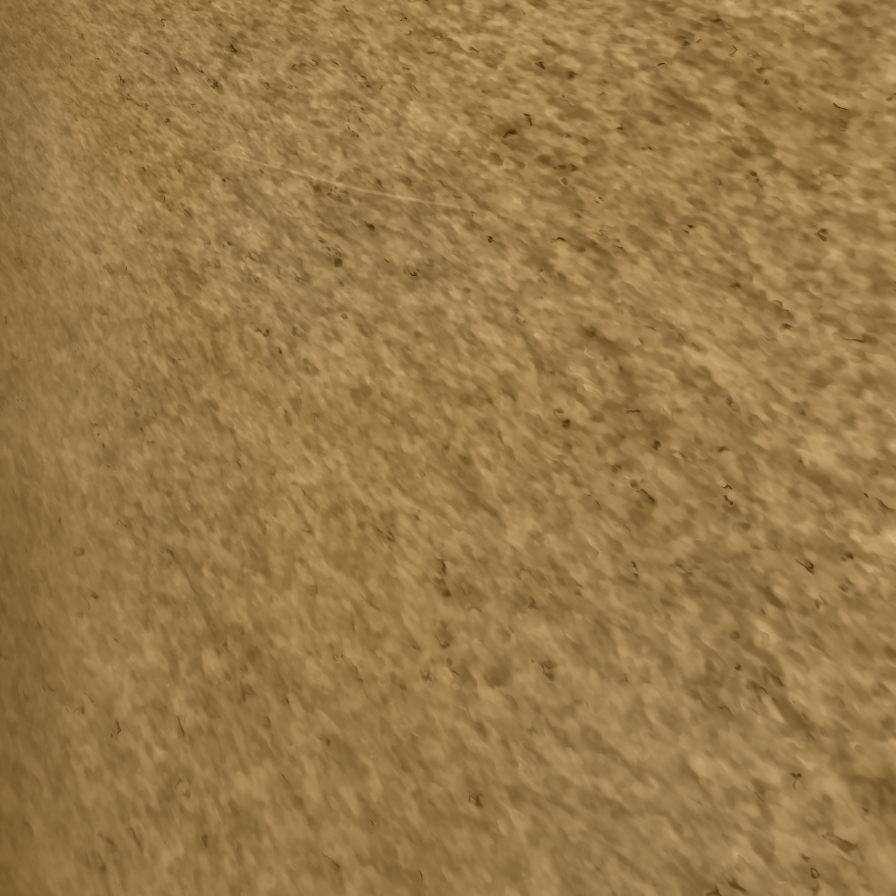
Give the GLSL for this texture, as a three.js fragment shader.

```glsl
#define DARK vec3(0.490, 0.370, 0.188)
#define LIGHT vec3(0.690, 0.560, 0.358)
#define FAN_CENTRE vec2(-0.35, 1.35)
#define BASE_TONE 0.60
#define BROAD_AMOUNT 0.22
#define STREAK_AMOUNT 0.52
#define GRAIN_AMOUNT 0.80
#define FINE_AMOUNT 0.50
#define PIT_DEPTH 0.85
#define CRACK_DEPTH 0.32
#define FLECK_GAIN 0.40

varying vec2 vUv;

vec3 hash3(vec2 p) {
  vec3 q = vec3(dot(p, vec2(127.1, 311.7)),
                dot(p, vec2(269.5, 183.3)),
                dot(p, vec2(419.2, 371.9)));
  return fract(sin(q) * 43758.545);
}

// Soft cellular noise, centred on zero
float cellNoise(vec2 p) {
  vec2 cell = floor(p);
  vec2 local = p - cell;
  float total = 0.0;
  float weights = 0.0;
  for (int j = -1; j <= 1; j++) {
    for (int i = -1; i <= 1; i++) {
      vec2 offset = vec2(float(i), float(j));
      vec3 rnd = hash3(cell + offset);
      vec2 d = offset + rnd.xy - local;
      float w = exp(-5.0 * dot(d, d));
      total += w * rnd.z;
      weights += w;
    }
  }
  return total / weights - 0.5;
}

// Scattered soft spots; share is the fraction of cells that hold one
float specks(vec2 p, float share) {
  vec2 cell = floor(p);
  vec2 local = p - cell;
  float spot = 0.0;
  for (int j = -1; j <= 1; j++) {
    for (int i = -1; i <= 1; i++) {
      vec2 offset = vec2(float(i), float(j));
      vec3 rnd = hash3(cell + offset + 57.0);
      float strength = max(0.0, 1.0 - rnd.z / share);
      float radius = 0.35 + 0.4 * fract(rnd.z * 91.7);
      float d = length(offset + rnd.xy - local);
      spot = max(spot, strength * (1.0 - smoothstep(0.0, radius, d)));
    }
  }
  return spot;
}

// Coordinates along and across fibres that fan out from the upper left
vec2 fibreSpace(vec2 p) {
  vec2 ray = p - FAN_CENTRE;
  vec2 flow = 1.2 * vec2(log(length(ray)), atan(ray.y, ray.x));
  flow.y += 0.003 * sin(flow.x * 15.0 + 3.0 * sin(flow.y * 9.0));
  return flow;
}

// Broad light: dim left edge and lower corner, brighter to the right
float shading(vec2 p) {
  float edge = 1.0 - smoothstep(-0.03, 0.09, p.x + 0.012 * sin(p.y * 11.0));
  float corner = 1.0 - smoothstep(0.0, 0.5, length(p));
  return 0.12 * (p.x - 0.5) + 0.12 * (p.y - 0.5) - 0.42 * edge - 0.15 * corner;
}

// Thin pale scratch that fades at both ends
float scratch(vec2 p) {
  float x = p.x - 0.16;
  float line = 0.845 - 0.22 * x + 0.003 * sin(x * 19.0);
  float fade = smoothstep(0.0, 0.16, x) * (1.0 - smoothstep(0.28, 0.45, x));
  return fade * (1.0 - smoothstep(0.0005, 0.0028, abs(p.y - line)));
}

void main() {
  vec2 flow = fibreSpace(vUv);
  float rough = mix(0.7, 1.2, smoothstep(0.2, 1.6, vUv.x + 0.8 * vUv.y));
  rough *= mix(0.55, 1.0, smoothstep(0.0, 0.2, vUv.x));

  // Layered fibre mottling from broad to fine
  float broad = cellNoise(flow * vec2(5.0, 11.0));
  float streak = cellNoise(flow * vec2(24.0, 56.0) + 13.0);
  float grain = cellNoise(flow * vec2(62.0, 130.0) + 31.0);
  float fine = cellNoise(flow * vec2(125.0, 230.0) + 71.0);
  float mottle = STREAK_AMOUNT * streak + GRAIN_AMOUNT * grain + FINE_AMOUNT * fine;
  float tone = BASE_TONE + shading(vUv) + BROAD_AMOUNT * broad + rough * mottle;

  // Ragged dark pits, long cracks and pale flecks, bent by the grain
  vec2 ragged = vec2(grain, fine) * 1.3;
  float clump = 0.5 + smoothstep(-0.2, 0.25, -streak);
  float pits = clump * specks(flow * vec2(62.0, 105.0) + ragged, 0.13);
  float cracks = specks(flow * vec2(13.0, 90.0) + 0.5 * ragged + 19.0, 0.16);
  float flecks = specks(flow * vec2(50.0, 130.0) + ragged + 43.0, 0.13);
  tone -= rough * (PIT_DEPTH * pits + CRACK_DEPTH * cracks);
  tone += rough * FLECK_GAIN * flecks + 0.4 * scratch(vUv);

  // Slight drift between warm and grey
  float warmth = cellNoise(flow * vec2(4.0, 6.0) + 97.0);
  vec3 colour = mix(DARK, LIGHT, max(tone, -1.2));
  colour += warmth * vec3(0.012, 0.0, -0.025);
  gl_FragColor = vec4(clamp(colour, 0.0, 1.0), 1.0);
}
```
